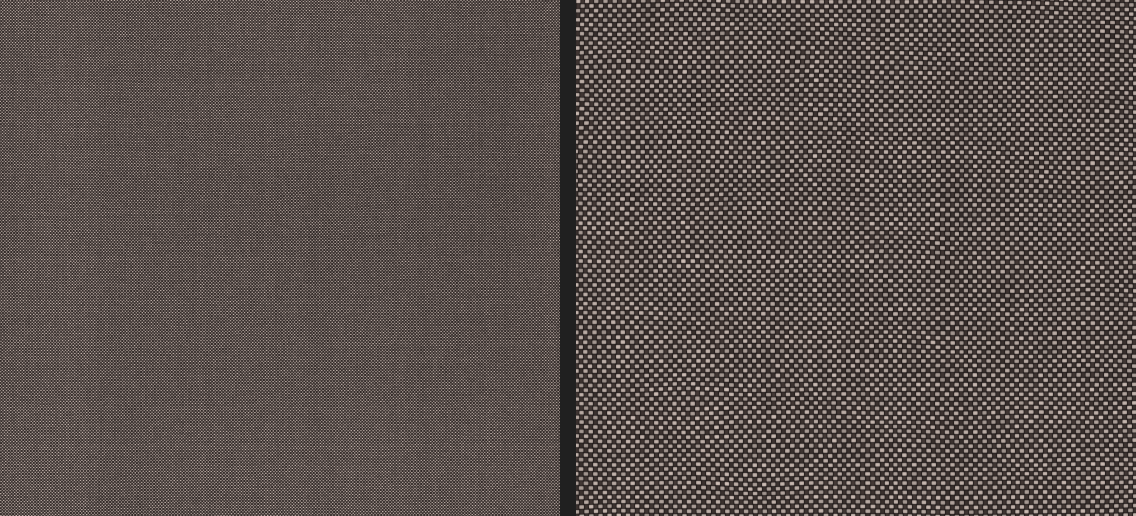
Left: the whole. Right: its middle third, enlarged.
Write a Shadertoy shader that draws this texture.

```glsl
// Fine plain-weave cloth in warm grey-brown: light level floats alternate
// with dark upright ones, so the light dots form staggered diagonal rows.
// The grid bows and wavers; slow noise adds uneven yarns and soft shading.

const vec2  THREADS      = vec2(360.0, 332.0);  // crossings across and down
const vec2  FLOAT_HALF   = vec2(0.40, 0.50);    // half width, half length in cells
const float ROUNDING     = 0.20;
const float EDGE         = 0.10;                // softness of a yarn edge in cells
const float CROWN        = 0.50;                // darkening away from a yarn's crest
const float BOW          = 2.4;                 // slow drift of the threads in cells
const float WAVER        = 0.45;                // quick drift of the threads in cells
const float YARN_WEAR    = 0.12;                // variation between whole yarns
const float FLOAT_WEAR   = 0.20;                // variation between single floats
const float BAND_DEPTH   = 0.06;
const float CENTER_SHADE = 0.05;
const float SIDE_SHADE   = 0.05;
const int   SAMPLES      = 4;                   // per pixel side

const vec3 GROUND = vec3(0.125, 0.100, 0.097);
const vec3 WARP   = vec3(0.220, 0.185, 0.175);
const vec3 WEFT   = vec3(0.650, 0.600, 0.575);

float hash(vec2 p) {
    vec3 q = fract(vec3(p.xyx) * 0.1031);
    q += dot(q, q.yzx + 33.33);
    return fract((q.x + q.y) * q.z);
}

float noise(vec2 p) {
    vec2 i = floor(p), f = fract(p);
    f = f * f * (3.0 - 2.0 * f);
    return mix(mix(hash(i), hash(i + vec2(1, 0)), f.x),
               mix(hash(i + vec2(0, 1)), hash(i + vec2(1, 1)), f.x), f.y);
}

float roundedBox(vec2 p, vec2 halfSize, float r) {
    vec2 d = abs(p) - halfSize + r;
    return length(max(d, 0.0)) + min(max(d.x, d.y), 0.0) - r;
}

// Slow bending and small wavering of the thread grid, in cells
vec2 threadDrift(vec2 uv) {
    vec2 bow = vec2(noise(uv * vec2(3.0, 2.0) + 7.0),
                    noise(uv * vec2(2.5, 3.0) + 19.0));
    vec2 waver = vec2(noise(uv * vec2(70.0, 25.0) + 3.0),
                      noise(uv * vec2(25.0, 65.0) + 41.0));
    return BOW * bow + WAVER * waver;
}

vec3 weave(vec2 uv) {
    vec2 grid = uv * THREADS + threadDrift(uv);
    vec2 id = floor(grid);
    vec2 f = fract(grid) - 0.5;

    // Checkerboard of upright warp and level weft floats
    bool upright = mod(id.x + id.y, 2.0) < 0.5;
    vec2 q = upright ? f : f.yx;
    float d = roundedBox(q, FLOAT_HALF, ROUNDING);
    float cover = 1.0 - smoothstep(-EDGE, EDGE, d);

    // Rounded yarn shading with wear along and between yarns
    float light = 1.08 - CROWN * dot(q, q * vec2(2.0, 0.8));
    float yarns = hash(vec2(id.x, 3.0)) + hash(vec2(id.y, 71.0));
    light *= 1.0 + YARN_WEAR * (0.5 * yarns - 0.5);
    light *= 1.0 + FLOAT_WEAR * (hash(id + 11.0) - 0.5);
    return mix(GROUND, (upright ? WARP : WEFT) * light, cover);
}

// Broad light: vertical bands, dim upper middle, dim right edge
float shading(vec2 uv) {
    float bands = noise(vec2(uv.x * 9.0, uv.y * 1.6) + 4.0) - 0.5;
    vec2 c = (uv - vec2(0.50, 0.60)) / vec2(0.25, 0.38);
    return 1.03 + BAND_DEPTH * bands
         - CENTER_SHADE * exp(-dot(c, c))
         - SIDE_SHADE * smoothstep(0.55, 1.0, uv.x) * (0.4 + 0.6 * uv.y);
}

void mainImage(out vec4 fragColor, in vec2 fragCoord) {
    // Average several points per pixel to smooth the threads
    vec3 color = vec3(0.0);
    for (int j = 0; j < SAMPLES; j++) {
        for (int i = 0; i < SAMPLES; i++) {
            vec2 offset = (vec2(i, j) + 0.5) / float(SAMPLES) - 0.5;
            color += weave((fragCoord + offset) / iResolution.xy);
        }
    }
    color /= float(SAMPLES * SAMPLES);
    fragColor = vec4(color * shading(fragCoord / iResolution.xy), 1.0);
}
```
